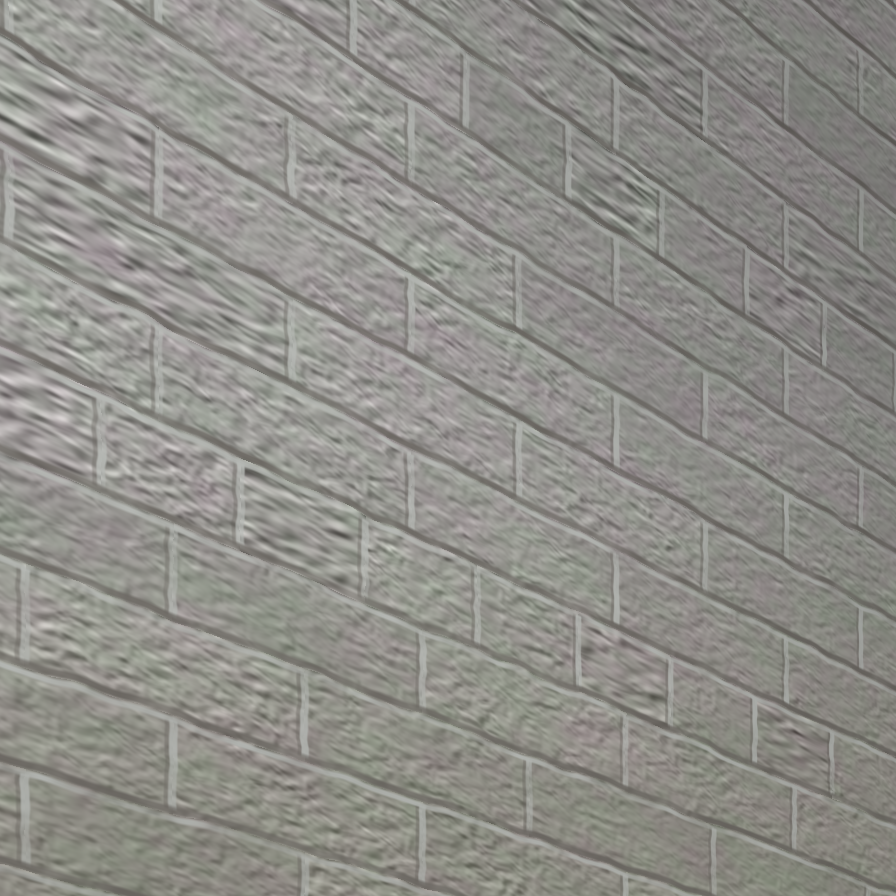
A Shadertoy shader for this texture:

```glsl
// Painted grey brick wall seen obliquely, with header courses and rough-faced bricks.

// Perspective, in canvas units measured from the upper left
const vec2 VANISH = vec2(2.904, 1.719);   // where the courses converge
const float COURSE_START = 0.0404;        // height of course 0 on the left edge
const float COURSE_HEIGHT = 0.1156;       // course height on the left edge
const float BRICK_START = 0.0104;         // first upright joint
const float BRICK_LENGTH = 0.354;         // brick length at that joint
const float FORESHORTEN = 0.1224;

// Bond
const float HEADER_PERIOD = 6.0;          // every sixth course is half bricks
const float HEADER_PHASE = 3.0;
const float LOWER_SHIFT = 0.05;           // sideways slip of the lower courses
const float ROUGH_LIMIT = 2.0;            // rough stretchers stay above this course

// Joints: bed sizes in course heights, upright sizes in brick lengths
const float BED_SHADOW = 0.08;
const float BED_LIGHT = 0.075;
const float UPRIGHT_HALF = 0.015;
const float WOBBLE = 0.05;

// Surface
const vec2 GRAIN = vec2(19.0, 13.0);
const vec2 ROUGH_GRAIN = vec2(10.0, 11.5);
const float GRAIN_DEPTH = 0.25;
const float ROUGH_DEPTH = 0.46;

const vec3 PAINT = vec3(0.575, 0.571, 0.558);
const vec3 WARM_PAINT = vec3(0.545, 0.54, 0.505);
const vec3 SHADOW = vec3(0.40, 0.385, 0.365);
const vec3 HIGHLIGHT = vec3(0.68, 0.69, 0.675);
const vec3 TINT = vec3(0.016, -0.018, 0.012);   // rosy to greenish mottling

float hash(vec2 p) {
    vec3 q = fract(p.xyx * vec3(0.1031, 0.1030, 0.0973));
    q += dot(q, q.yzx + 33.33);
    return fract((q.x + q.y) * q.z);
}

float noise(vec2 p) {
    vec2 i = floor(p), f = fract(p);
    f = f * f * (3.0 - 2.0 * f);
    return mix(mix(hash(i), hash(i + vec2(1, 0)), f.x),
               mix(hash(i + vec2(0, 1)), hash(i + vec2(1, 1)), f.x), f.y);
}

// Height of the hammered face: warped horizontal ridges plus finer pits
float faceHeight(vec2 p) {
    p += 0.7 * vec2(noise(p * 0.6 + 7.0), noise(p * vec2(0.5, 0.4) + 19.0));
    return 0.62 * noise(p) + 0.38 * noise(p * 2.1 + 31.0);
}

// Canvas position to wall coordinates: bricks along x, courses down y
vec2 toWall(vec2 p) {
    float along = p.x - BRICK_START;
    float leftHeight = VANISH.y - (VANISH.y - p.y) / (1.0 - p.x / VANISH.x);
    return vec2(along / (BRICK_LENGTH - FORESHORTEN * along),
                (leftHeight - COURSE_START) / COURSE_HEIGHT);
}

// Soft band between two limits
float band(float lo, float hi, float soft, float x) {
    return smoothstep(lo - soft, lo + soft, x) * (1.0 - smoothstep(hi - soft, hi + soft, x));
}

void mainImage(out vec4 fragColor, in vec2 fragCoord) {
    vec2 uv = fragCoord / iResolution.xy;
    vec2 wall = toWall(vec2(uv.x, 1.0 - uv.y));
    vec2 edge = wall + WOBBLE * (vec2(noise(wall * vec2(9, 8)), noise(wall * vec2(9, 3) + 40.0)) - 0.5)
                     * vec2(0.2, 1.0);

    // Brick and course indices
    float row = floor(edge.y);
    bool header = mod(row, HEADER_PERIOD) == HEADER_PHASE;
    float size = header ? 0.5 : 1.0;
    float offset = header ? 0.25 : 0.5 * (1.0 - mod(row, 2.0));
    offset += LOWER_SHIFT * step(HEADER_PHASE, row);
    float along = (edge.x - offset) / size;
    float column = floor(along);
    float seed = hash(vec2(column, row) + 50.0);

    // Rough bricks: two in five headers and a sparse diagonal of stretchers
    bool rough = header ? abs(mod(column, 5.0) - 2.5) == 1.5
                        : mod(column - row + 1.0, 8.0) == 0.0 && row < ROUGH_LIMIT;

    // Relief lit from above, with deeper creases than crests
    vec2 q = wall * (rough ? ROUGH_GRAIN : GRAIN) + seed * 90.0 + 60.0;
    vec2 lean = vec2(0.12, 0.3);
    float slope = faceHeight(q + lean) - faceHeight(q - lean);
    slope *= slope < 0.0 ? 1.1 : 0.9;
    float depth = rough ? ROUGH_DEPTH : GRAIN_DEPTH * (0.75 + 0.5 * seed);
    depth *= 0.65 + 0.7 * noise(wall * vec2(5, 3) + 80.0);
    depth *= 1.0 - 0.45 * smoothstep(0.45, 1.1, uv.x);

    vec3 color = mix(PAINT, WARM_PAINT, smoothstep(0.6, 0.0, uv.y));
    color *= 0.985 + 0.05 * seed + 0.06 * (noise(wall * 3.0 + 11.0) - 0.5);
    color += depth * slope;
    color += TINT * (noise(wall * vec2(12, 6) + 15.0) + noise(wall * vec2(3, 2) + 35.0) - 1.0);

    // Upright joints: pale fill with a thin shadow on the left
    float side = (along - floor(along + 0.5)) * size;
    float bed = edge.y - floor(edge.y + 0.5);
    float inside = smoothstep(0.03, 0.07, abs(bed));
    float wear = 0.35 + 0.65 * noise(vec2(floor(along + 0.5) * 3.7 + row * 5.3, wall.y * 3.0) + 25.0);
    float sideShadow = band(-2.0 * UPRIGHT_HALF, -0.8 * UPRIGHT_HALF, 0.005, side);
    float sideLight = band(-UPRIGHT_HALF, UPRIGHT_HALF, 0.005, side);
    color = mix(color, SHADOW, 0.42 * sideShadow * inside);
    color = mix(color, HIGHLIGHT, sideLight * wear * inside);

    // Bed joints: shadow under the upper brick, lit edge on the lower one
    float bedWear = 0.5 + 0.5 * noise(wall * vec2(8, 1) + 70.0);
    float litWear = 0.3 + 0.7 * noise(wall * vec2(10, 1) + 95.0);
    color = mix(color, SHADOW, 0.95 * bedWear * band(-BED_SHADOW, -0.005, 0.022, bed));
    color = mix(color, HIGHLIGHT, litWear * band(0.018, BED_LIGHT, 0.018, bed));

    // Light falls off toward the upper right and slightly at the foot
    float light = 1.05 - 0.22 * smoothstep(0.6, 1.4, uv.x * 0.9 + uv.y * 0.5);
    light -= 0.05 * smoothstep(0.4, 0.0, uv.y);
    fragColor = vec4(clamp(color * light, 0.0, 1.0), 1.0);
}
```
